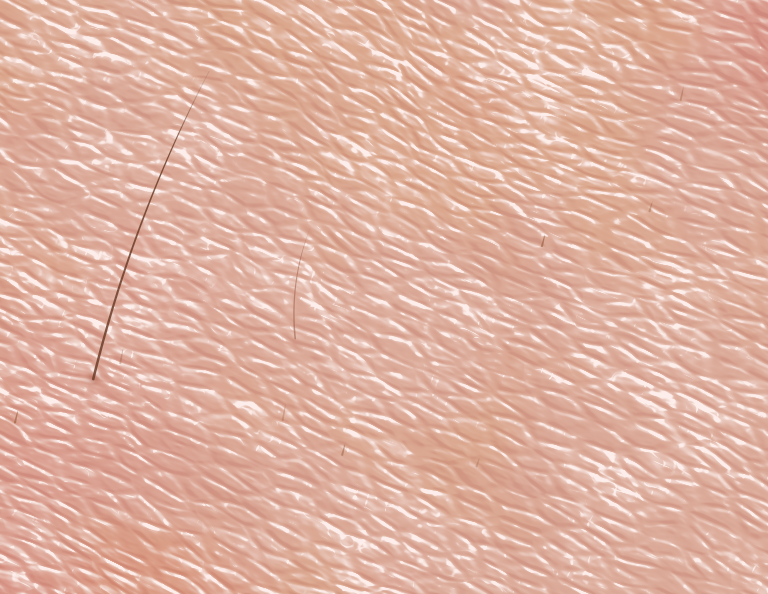
This texture is drawn by a Shadertoy shader. Its source:

```glsl
float hash(vec2 p) {
    return fract(sin(dot(p, vec2(127.1, 311.7))) * 43758.5453);
}

float noise(vec2 p) {
    vec2 i = floor(p), f = fract(p);
    f = f * f * (3.0 - 2.0 * f);
    return mix(mix(hash(i), hash(i + vec2(1, 0)), f.x),
               mix(hash(i + vec2(0, 1)), hash(i + vec2(1, 1)), f.x), f.y);
}

float fbm(vec2 p) {
    float sum = 0.0, gain = 0.57;
    for (int i = 0; i < 3; i++) {
        sum += gain * noise(p);
        p = mat2(1.75, 0.96, -0.96, 1.75) * p + 17.3;
        gain *= 0.5;
    }
    return sum;
}

// Gap between the two nearest cell centres: zero in the creases
float creaseDistance(vec2 p) {
    vec2 cell = floor(p);
    float nearest = 9.0, second = 9.0;
    for (int y = -1; y <= 1; y++)
    for (int x = -1; x <= 1; x++) {
        vec2 id = cell + vec2(x, y);
        vec2 centre = id + 0.1 + 0.8 * vec2(hash(id), hash(id + 57.0));
        float d = length(p - centre);
        second = min(second, max(nearest, d));
        nearest = min(nearest, d);
    }
    return second - nearest;
}

// Skin height: stretched plates with finer wrinkles on top
float relief(vec2 g) {
    g += 0.011 * (vec2(noise(g * 15.0), noise(g * 15.0 + 40.0)) - 0.5);
    vec2 q = g * vec2(14.0, 40.0);
    float plate = smoothstep(0.0, 0.5, creaseDistance(q));
    return 0.45 * plate + 1.05 * fbm(q * vec2(1.2, 1.2) + 8.0);
}

// Thin bright wire along the mid level of a noise
float wire(vec2 p) {
    return 1.0 - smoothstep(0.0, 0.3, abs(2.0 * noise(p) - 1.0));
}

// Coverage of a tapered, bowed hair
float hair(vec2 p, vec2 root, vec2 tip, float bow, float width) {
    vec2 d = tip - root;
    float t = clamp(dot(p - root, d) / dot(d, d), 0.0, 1.0);
    vec2 c = root + d * t + bow * 4.0 * t * (1.0 - t) * vec2(-d.y, d.x);
    float w = width * (1.0 - 0.7 * t);
    float cover = clamp((w - length(p - c)) * iResolution.y + 0.5, 0.0, 1.0);
    return cover * (1.0 - 0.8 * smoothstep(0.7, 1.0, t));
}

void mainImage(out vec4 fragColor, in vec2 fragCoord) {
    vec2 p = fragCoord / iResolution.y;

    // Grain frame: x runs along the wrinkles, down to the right
    vec2 bent = p + 0.045 * (vec2(noise(p * 2.3), noise(p * 2.3 + 9.0)) - 0.5);
    vec2 g = mat2(0.921, 0.391, -0.391, 0.921) * bent + 3.0;

    float slope = relief(g) - relief(g + vec2(0.001, 0.004));
    float fine = noise(g * vec2(85.0, 150.0)) - 0.5;
    float gloss = fbm(g * vec2(7.0, 12.0)) - 0.5;
    float broad = fbm(p * 4.5 + 31.0) - 0.5;
    float lit = 0.85 * slope + 0.27 * gloss + 0.2 * broad + 0.1 * fine;

    // Uneven flesh tone with flushed patches
    float tint = smoothstep(0.3, 0.65, fbm(p * 4.0 + 5.0));
    vec3 color = mix(vec3(0.86, 0.66, 0.555), vec3(0.86, 0.665, 0.595), tint);
    float flush = 0.6 * smoothstep(0.5, 0.8, fbm(p * 3.5 + 21.0))
                + 0.8 * exp(-9.0 * dot(p - vec2(0.0, 0.22), p - vec2(0.0, 0.22)))
                + 0.7 * exp(-40.0 * dot(p - vec2(1.29, 0.96), p - vec2(1.29, 0.96)));
    color -= flush * vec3(0.005, 0.055, 0.04);

    // Shaded creases and soft sheen
    float shade = 1.0 - smoothstep(-0.34, -0.04, lit);
    color -= shade * vec3(0.04, 0.072, 0.066);
    color = mix(color, vec3(0.935, 0.825, 0.79), smoothstep(-0.07, 0.3, lit));

    // Glints broken into specks and short wires
    float wires = max(wire(g * vec2(34.0, 75.0)), wire(g * vec2(55.0, 60.0) + 11.0));
    float broken = 0.3 * (wires - 0.4) + 0.35 * fine;
    float glint = smoothstep(0.17, 0.36, lit + 0.12 * gloss + 0.55 * broken);
    color = mix(color, vec3(1.0, 0.945, 0.935), 0.9 * glint);

    // One long hair, one faint hair
    vec2 root = vec2(0.157, 0.362);
    color = mix(color, vec3(0.68, 0.38, 0.3), 0.5 * exp(-9000.0 * dot(p - root, p - root)));
    color = mix(color, vec3(0.42, 0.24, 0.16),
                0.85 * hair(p, root, vec2(0.352, 0.88), 0.03, 0.0022));
    color = mix(color, vec3(0.62, 0.39, 0.3),
                0.6 * hair(p, vec2(0.497, 0.43), vec2(0.522, 0.616), 0.06, 0.0014));

    // Scattered stubble
    for (int i = 0; i < 8; i++) {
        float k = float(i);
        vec2 base = vec2((k + hash(vec2(k, 2.0))) * 0.162, hash(vec2(k, 7.0)));
        vec2 tip = base + vec2(0.005, 0.015 + 0.015 * hash(vec2(k, 4.0)));
        color = mix(color, vec3(0.6, 0.38, 0.25),
                    (0.3 + 0.4 * hash(vec2(k, 5.0))) * hair(p, base, tip, 0.0, 0.0018));
    }
    fragColor = vec4(color, 1.0);
}
```
